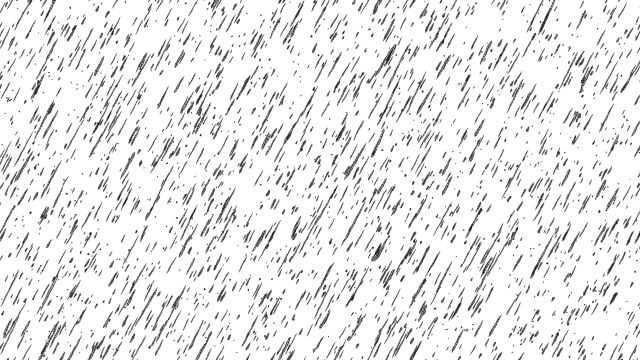
A WebGL 2 fragment shader for this pattern:

```glsl
#version 300 es
precision highp float;
// Slanted ink rain: long strokes, short dashes and specks on white paper.
// Each layer is a jittered grid in a rotated frame holding one ragged stroke
// per cell; cellular noise gathers the strokes into loose clumps.

uniform vec2 u_resolution;
out vec4 outColor;

const vec3 PAPER = vec3(1.0);
const vec3 INK = vec3(0.08);
const float SLANT = radians(62.0);

vec3 hash3(vec3 p) {
  p = fract(p * vec3(0.1031, 0.1030, 0.0973));
  p += dot(p, p.yxz + 33.33);
  return fract((p.xxy + p.yxx) * p.zyx);
}

// Distance to the nearest jittered cell point
float cellular(vec2 p, float seed) {
  vec2 base = floor(p);
  float nearest = 4.0;
  for (int y = -1; y <= 1; y++) {
    for (int x = -1; x <= 1; x++) {
      vec2 cell = base + vec2(x, y);
      vec2 offset = cell + hash3(vec3(cell, seed)).xy - p;
      nearest = min(nearest, dot(offset, offset));
    }
  }
  return sqrt(nearest);
}

// Local stroke density, averaging about one
float clumping(vec2 p) {
  float closeness = 1.0 - smoothstep(0.25, 0.85, cellular(p * vec2(15.0, 8.0), 7.0));
  return mix(0.55, 1.22, closeness);
}

// Ink coverage of one upright ragged stroke centred at the origin
float stroke(vec2 q, float halfLength, float halfWidth, float hollow, vec3 rnd, float blur) {
  q.x -= (rnd.x - 0.5) * 0.1 * q.y;
  float t = clamp(q.y / halfLength, -1.0, 1.0);
  float phase = rnd.y * 40.0;
  q.x -= 0.0004 * sin(q.y * 170.0 + phase);
  float ragged = 0.95 + 0.12 * sin(q.y * 310.0 + phase) + 0.1 * sin(q.y * 730.0 - phase);
  float heavyEnd = 1.0 + 0.35 * t * (rnd.z < 0.65 ? -1.0 : 1.0);
  float width = halfWidth * ragged * heavyEnd * (1.0 - pow(abs(t), 6.0));
  float edge = max(abs(q.x) - width, abs(q.y) - halfLength);

  // A dark rim surrounds a core scratched lengthwise
  float scratch = 0.6 + 0.4 * sin(q.y * 130.0 + q.x * 1500.0 + phase);
  float core = hollow * scratch * smoothstep(0.0003, 0.002, -edge);
  return (1.0 - smoothstep(-blur, blur, edge)) * (1.0 - core);
}

// Paper left bare by one grid of strokes; lengths run from span.x to span.y
float bareLayer(vec2 p, vec2 cellSize, vec2 span, float width, float chance,
                float hollow, float seed, float blur) {
  vec2 base = floor(p / cellSize);
  float bare = 1.0;
  for (int y = -1; y <= 1; y++) {
    for (int x = -1; x <= 1; x++) {
      vec2 cell = base + vec2(x, y);
      vec3 place = hash3(vec3(cell, seed));
      vec2 center = (cell + place.xy) * cellSize;
      if (place.z > chance * clumping(center)) continue;
      vec3 size = hash3(vec3(cell, seed + 17.0));
      vec3 form = hash3(vec3(cell, seed + 31.0));
      float halfLength = 0.5 * mix(span.x, span.y, size.x * size.x);
      float halfWidth = 0.5 * width * mix(0.6, 1.7, size.y * size.y);
      bare *= 1.0 - stroke(p - center, halfLength, halfWidth, hollow, form, blur);
    }
  }
  return bare;
}

void main() {
  vec2 uv = gl_FragCoord.xy / u_resolution.y;
  float blur = 0.9 / u_resolution.y;

  // Frame with x across and y along the fall
  vec2 along = vec2(cos(SLANT), sin(SLANT));
  vec2 p = vec2(dot(uv, vec2(along.y, -along.x)), dot(uv, along));

  // Long strokes, dashes, specks
  float bare = bareLayer(p, vec2(0.016, 0.11), vec2(0.05, 0.13), 0.0042, 0.22, 0.6, 3.0, blur);
  bare *= bareLayer(p, vec2(0.011, 0.05), vec2(0.014, 0.055), 0.0034, 0.35, 0.35, 59.0, blur);
  bare *= bareLayer(p, vec2(0.012, 0.025), vec2(0.002, 0.013), 0.0027, 0.2, 0.0, 101.0, blur);

  outColor = vec4(mix(INK, PAPER, bare), 1.0);
}
```
